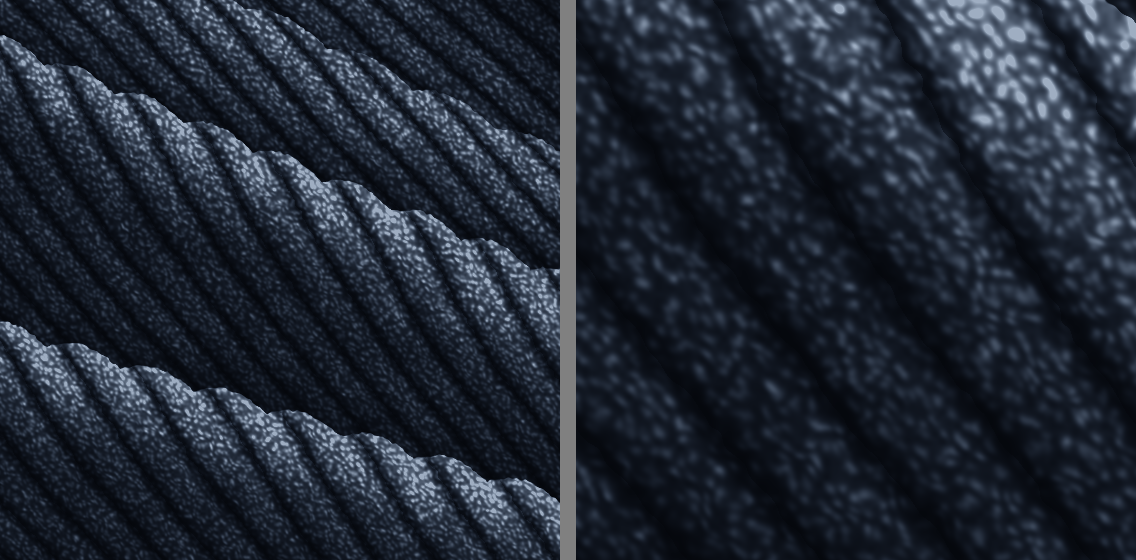
Left: the whole. Right: its middle third, enlarged.
A Shadertoy shader for this texture:

```glsl
// Draped plush corduroy: three overlapping folds in front of a flat sheet.
// Each layer bends soft ribs below its scalloped crest, lit from the upper right;
// blended cellular tufts and value noise then give the pile its grain and wear.
#define PILE_LIGHT vec3(0.55, 0.61, 0.69)
#define PILE_GAMMA vec3(1.10, 1.00, 0.87)
#define TUFT_SCALE 122.0
#define TUFT_STRETCH 1.3
#define TUFT_CURL 0.005
#define SCALLOP 0.022
#define FUZZ 0.005
#define RIB_WOBBLE 0.07
#define GROOVE_TONE 0.17
#define CONTACT_SHADOW 0.5
#define EXPOSURE 1.0

const float PI = 3.14159265;

vec2 hash2(vec2 p) {
    vec3 q = fract(p.xyx * vec3(0.1031, 0.1030, 0.0973));
    q += dot(q, q.yzx + 33.33);
    return fract((q.xx + q.yz) * q.zy);
}

float noise(vec2 p) {
    vec2 i = floor(p), f = fract(p);
    f = f * f * (3.0 - 2.0 * f);
    float low = mix(hash2(i).x, hash2(i + vec2(1, 0)).x, f.x);
    float high = mix(hash2(i + vec2(0, 1)).x, hash2(i + vec2(1, 1)).x, f.x);
    return mix(low, high, f.y);
}

// Soft yarn tufts that melt together, brighter on the side facing the light
float tufts(vec2 p, vec2 toLight) {
    vec2 cell = floor(p), f = fract(p);
    float relief = 0.0;
    for (int j = -1; j <= 1; j++)
    for (int i = -1; i <= 1; i++) {
        vec2 o = vec2(i, j), r = o + hash2(cell + o + 50.0) - f;
        float seed = 0.55 + 0.7 * hash2(cell + o + 91.0).y;
        relief += seed * exp(-7.0 * dot(r, r)) * (0.8 - 1.9 * dot(r, toLight));
    }
    return max(0.48 + 1.1 * relief, 0.15);
}

// Lays one layer of ribbed cloth over the tone so far.
// crest: height, fall, rib pitch, rib phase    bend: hook, linear, quadratic
// glow: ambient, crest gain, reach below the crest
float drape(float tone, vec2 p, vec4 crest, vec3 bend, vec3 glow) {
    float base = crest.x - crest.y * p.x - p.y;
    float bump = abs(sin(PI * (p.x / crest.z + crest.w)));
    float depth = base + SCALLOP * (bump - 0.6) + FUZZ * (noise(p * 130.0) - 0.5);

    // Ribs follow the surface over the crest and down the slope
    float fall = max(base + 0.5 * SCALLOP, 0.0);
    float shift = bend.x * (1.0 - exp(-35.0 * fall)) + fall * (bend.y + bend.z * fall);
    float across = (p.x - shift) / crest.z + crest.w;
    across += RIB_WOBBLE * (noise(p * 95.0) - 0.5) + 0.12 * (noise(p * 9.0) - 0.5);
    float side = 2.0 * fract(across) - 1.0;
    float body = smoothstep(0.0, 0.55, 1.0 - abs(side));
    float rib = mix(GROOVE_TONE, 1.0, body) * (0.80 + 0.28 * side);

    // Light fades below the crest, with a bright rim on the edge
    float below = max(depth, 0.0);
    float light = glow.x + glow.y * exp(-pow(below / glow.z, 2.0));
    float shade = light * rib + 0.22 * glow.y * exp(-below * 75.0);

    float edge = 0.8 / iResolution.y;
    float shadow = 1.0 - CONTACT_SHADOW * exp(min(depth, 0.0) * 20.0);
    return mix(tone * shadow, shade, smoothstep(-edge, edge, depth));
}

void mainImage(out vec4 fragColor, in vec2 fragCoord) {
    vec2 p = fragCoord / iResolution.y;

    // Layers from back to front
    float reach = mix(0.09, 0.15, p.x);
    float tone = drape(0.0, p, vec4(2.5, 0.50, 0.225, 0.2), vec3(0.0, 2.7, 0.0), vec3(0.48, 0.0, 1.0));
    tone *= 1.0 - 0.65 * smoothstep(1.60, 1.95, p.x + p.y);
    tone = drape(tone, p, vec4(1.206, 0.48, 0.150, 0.1), vec3(0.06, 1.1, 1.4), vec3(0.30, 0.52, 0.13));
    tone = drape(tone, p, vec4(0.930, 0.42, 0.124, 0.36), vec3(0.035, 0.43, 1.15), vec3(0.23, 0.86, reach));
    tone = drape(tone, p, vec4(0.420, 0.306, 0.131, 0.36), vec3(0.035, 0.48, 1.15), vec3(0.21, 0.88, 0.115));

    // Pile grain, curled and stretched along the ribs, with worn patches
    vec2 along = vec2(0.62, -0.785);
    vec2 aside = vec2(-along.y, along.x);
    vec2 curled = p + TUFT_CURL * (vec2(noise(p * 62.0), noise(p * 62.0 + 31.0)) - 0.5);
    vec2 q = vec2(dot(curled, along) / TUFT_STRETCH, dot(curled, aside));
    vec2 toLight = vec2(0.5, 0.85);
    float pile = tufts(q * TUFT_SCALE, vec2(dot(toLight, along), dot(toLight, aside)));
    pile *= 0.80 + 0.40 * noise(p * 230.0);
    float wear = 0.74 + 0.32 * noise(p * 16.0) + 0.20 * noise(p * 42.0);
    tone = clamp(EXPOSURE * tone * pile * wear + 0.04, 0.0, 1.12);

    fragColor = vec4(PILE_LIGHT * pow(vec3(tone), PILE_GAMMA), 1.0);
}
```
